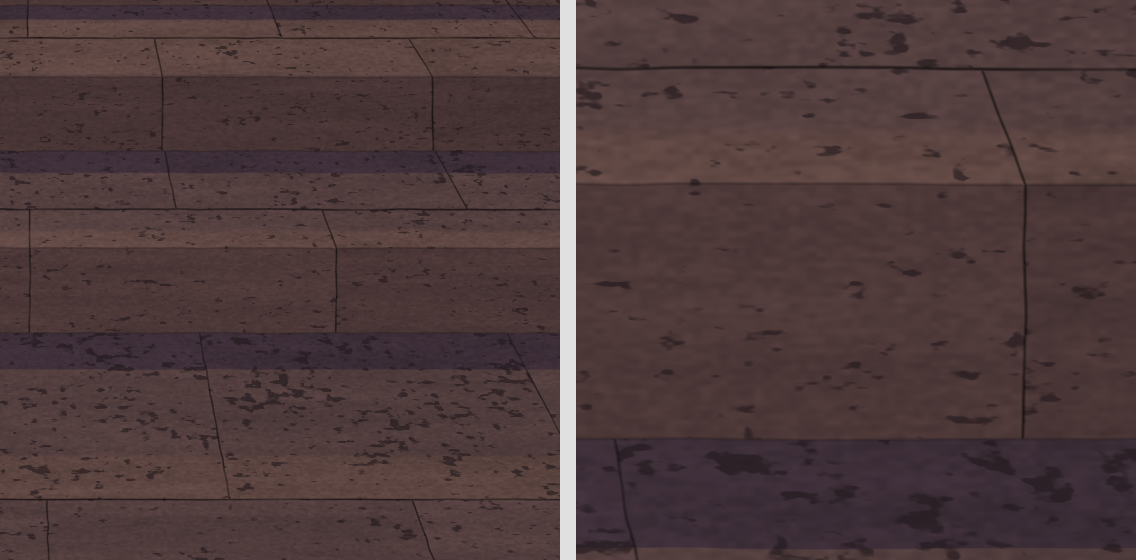
Left: the whole. Right: its middle third, enlarged.
Give the GLSL for this texture, as a Shadertoy shader.

```glsl
// Worn stone stairs seen from the front, in dusky light: each step is a violet
// shadow, two courses of tread slabs and a riser. Bands are painted downwards,
// joints converge on a vanishing column, and noise adds veins, grain and pits.

#define STEPS 3
#define VANISH_X 0.0586
#define JOINT_HALF_WIDTH 0.0011
#define JOINT_DARKNESS 0.52
#define SLAB_VARIATION 0.07
#define VEIN_AMOUNT 0.17
#define GRAIN_AMOUNT 0.17
#define PIT_DARKNESS 0.62
#define PIT_THRESHOLD 0.77

// Heights from the top: shadow start, tread start, course seam, nosing.
const vec4 EDGES[STEPS] = vec4[](
    vec4(0.010, 0.035, 0.068, 0.138),
    vec4(0.270, 0.309, 0.374, 0.443),
    vec4(0.595, 0.660, 0.892, 1.150));
// Slab width at the shadow, its growth with depth, joint phase.
const vec3 SLABS[STEPS] = vec3[](
    vec3(0.430, 0.410, -0.02),
    vec3(0.482, 0.376, 0.49),
    vec3(0.550, 0.342, 0.54));
// Start and end of the brighter strip on each tread.
const vec2 LIGHT[STEPS] = vec2[](
    vec2(0.037, 0.134), vec2(0.412, 0.443), vec2(0.815, 0.892));

const vec3 RISER  = vec3(0.292, 0.212, 0.212);
const vec3 TREAD  = vec3(0.325, 0.243, 0.243);
const vec3 WARM   = vec3(0.368, 0.275, 0.258);
const vec3 SHADOW = vec3(0.240, 0.182, 0.222);
const vec3 PIT    = vec3(0.130, 0.095, 0.110);

float hash(vec2 p) {
    vec3 q = fract(p.xyx * 0.1031);
    q += dot(q, q.yzx + 33.33);
    return fract((q.x + q.y) * q.z);
}

float noise(vec2 p) {
    vec2 i = floor(p), f = fract(p);
    f = f * f * (3.0 - 2.0 * f);
    return mix(mix(hash(i), hash(i + vec2(1, 0)), f.x),
               mix(hash(i + vec2(0, 1)), hash(i + vec2(1, 1)), f.x), f.y);
}

float fbm(vec2 p) {
    float sum = 0.0, amp = 0.57;
    for (int i = 0; i < 3; i++) {
        sum += amp * noise(p);
        p = p * 2.03 + 17.3;
        amp *= 0.5;
    }
    return sum;
}

// Coverage of a thin line at distance d.
float line(float d, float px) {
    return 1.0 - smoothstep(0.0, JOINT_HALF_WIDTH + px, abs(d));
}

void mainImage(out vec4 fragColor, in vec2 fragCoord) {
    vec2 p = fragCoord / iResolution.xy;
    p.y = 1.0 - p.y;
    float px = 1.0 / iResolution.y;
    float y = p.y + 0.0016 * (noise(p * vec2(25.0, 3.0)) - 0.5);

    // Bands of the stairs, from the top down
    vec3 col = RISER;
    float seams = 0.0, shade = 0.0;
    int s = 0;
    for (int i = 0; i < STEPS; i++) {
        vec4 e = EDGES[i];
        vec4 below = smoothstep(e - px, e + px, vec4(y));
        vec2 lit = LIGHT[i];
        float glow = smoothstep(lit.x - 0.006, lit.x + 0.006, y)
                   * (1.0 - smoothstep(lit.y - 0.002, lit.y + 0.002, y));
        col = mix(col, SHADOW, below.x);
        col = mix(col, mix(TREAD, WARM, glow), below.y);
        col = mix(col, RISER * (0.96 + 0.04 * float(i)), below.w);
        shade = mix(mix(shade, 1.0, below.x), 0.0, below.y);
        float gap = 0.6 + 0.6 * noise(vec2(p.x * 14.0, float(i)));
        seams = max(seams, gap * line(y - e.z, px));
        seams = max(seams, 0.35 * max(line(y - e.x, px), line(y - e.w, px)));
        if (y >= e.x) s = i;
    }

    // Slab coordinates: slanted joints on treads, upright ones on risers
    vec4 e = EDGES[s];
    vec3 slab = SLABS[s];
    float course = step(e.z, y);
    float width = slab.x + slab.y * (min(y, e.w) - e.x);
    float wobble = 0.003 * (noise(vec2(y * 50.0, p.x * 9.0)) - 0.5);
    float u = (p.x + wobble - VANISH_X) / width - slab.z - 0.5 * course;
    float v = (y - e.x) / slab.x;
    vec2 id = vec2(floor(u), float(s) * 2.0 + course) + 5.0;
    float joint = line((u - round(u)) * width, px);
    joint *= 0.7 + 0.4 * noise(vec2(u * 3.0, y * 40.0));

    // Tone per slab, horizontal veins and fine grain
    float tint = SLAB_VARIATION * (hash(id) - 0.5);
    vec2 q = vec2(u, v) + id * 3.7;
    float vein = fbm(q * vec2(2.2, 26.0)) - 0.5;
    float grain = noise(p * vec2(190.0, 260.0)) + noise(p * vec2(95.0, 330.0)) - 1.0;
    col *= 1.0 + tint + VEIN_AMOUNT * vein + GRAIN_AMOUNT * 0.6 * grain;

    // Clustered pits, thickest on the upper course of the nearest step
    float wear = mix(0.75 + 0.15 * float(s), 0.62, course);
    float cluster = noise(q * vec2(4.0, 12.0));
    float pit = fbm(q * vec2(34.0, 72.0)) - PIT_THRESHOLD + 0.25 * cluster * wear;
    col = mix(col, PIT, PIT_DARKNESS * smoothstep(0.0, 0.14, pit));

    // Joints and seams
    col *= 1.0 - JOINT_DARKNESS * max(joint, seams) * (1.0 - 0.25 * shade);
    fragColor = vec4(col, 1.0);
}
```
